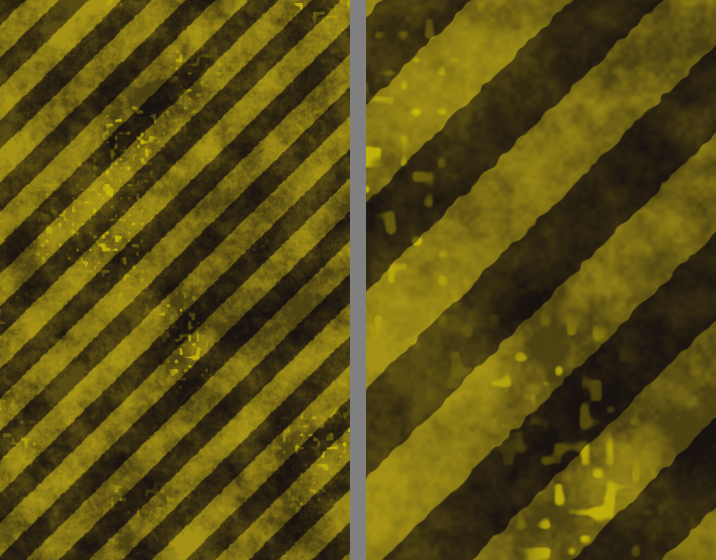
Left: the whole. Right: its middle third, enlarged.
This pattern is drawn by a WebGL 2 fragment shader. Its source:

```glsl
#version 300 es
precision highp float;
// Worn hazard stripes: yellow and black diagonals with grime and bright flecks.

uniform vec2 u_resolution;
out vec4 fragColor;

float hash(vec2 p) {
    vec3 q = fract(p.xyx * vec3(0.1031, 0.1030, 0.0973));
    q += dot(q, q.yzx + 33.33);
    return fract((q.x + q.y) * q.z);
}

float valueNoise(vec2 p) {
    vec2 i = floor(p), f = fract(p);
    f = f * f * (3.0 - 2.0 * f);
    return mix(mix(hash(i), hash(i + vec2(1, 0)), f.x),
               mix(hash(i + vec2(0, 1)), hash(i + vec2(1, 1)), f.x), f.y);
}

// Rough fractal noise, normalised to 0..1
float fbm(vec2 p) {
    float sum = 0.0, total = 0.0, amplitude = 1.0;
    for (int i = 0; i < 6; i++) {
        sum += amplitude * valueNoise(p);
        total += amplitude;
        amplitude *= 0.77;
        p = mat2(1.6, 1.2, -1.2, 1.6) * p + 17.3;
    }
    return sum / total;
}

void main() {
    vec2 p = gl_FragCoord.xy / u_resolution.y;

    // Diagonal stripes: nine periods down the canvas, five and a half across
    float phase = 8.86 * p.x + 9.0 * (1.0 - p.y);
    float aa = 14.0 / u_resolution.y;
    float ragged = 0.035 * (valueNoise(p * 190.0) - 0.5);
    float edge = 0.263 - abs(fract(phase - 0.168) - 0.5) + ragged;
    float paint = smoothstep(-aa, aa, edge);

    // Grime: broad clouds plus fine grain, weaker on the black
    float grain = 11.0 * (fbm(p * 10.0 + 3.7) - 0.5);
    float cloud = 2.0 * (valueNoise(p * 6.0 + 41.0) - 0.5);
    float wear = clamp(grain + 0.5 * cloud, -2.4, 2.0);
    float onYellow = 0.82 + (wear < 0.0 ? 0.20 : 0.13) * wear;
    float onBlack = 0.13 + (wear < 0.0 ? 0.09 : 0.15) * wear;
    float tone = mix(onBlack, onYellow, paint);
    vec3 color = mix(vec3(0.14, 0.11, 0.06), vec3(0.61, 0.54, 0.08), tone);

    // Bright flecks gathered in a few patches
    float patches = smoothstep(0.62, 0.92, valueNoise(p * 9.0 + 71.0));
    float fleck = smoothstep(0.66, 0.9, valueNoise(p * 130.0 + 9.0));
    color = mix(color, vec3(0.80, 0.74, 0.03), patches * fleck * mix(0.35, 0.85, paint));

    fragColor = vec4(clamp(color, 0.0, 1.0), 1.0);
}
```
